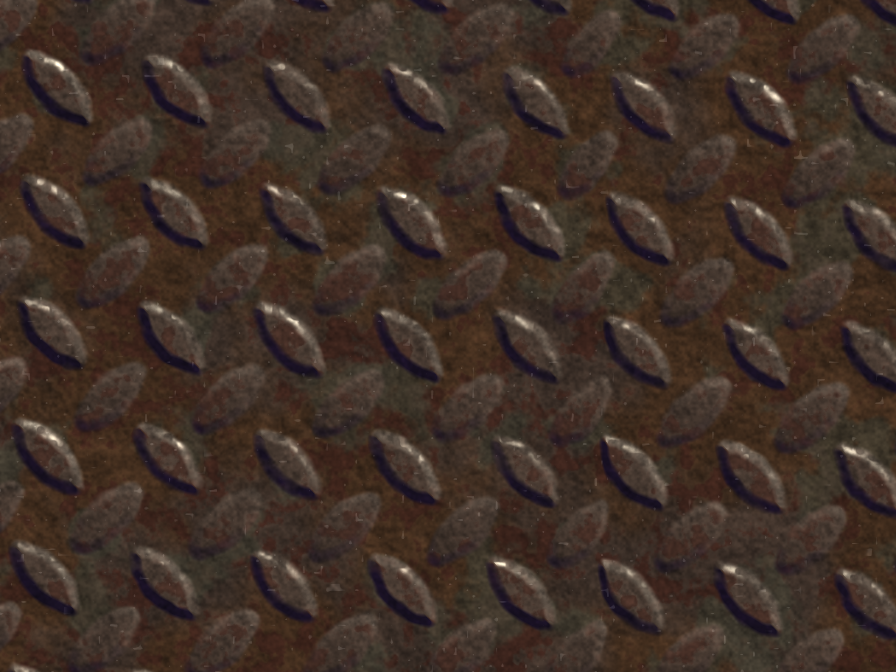
A WebGL 1 fragment shader for this texture:

```glsl
precision highp float;
// Rusted tread plate: two interleaved lattices of raised lugs leaning opposite ways.
// Lug distance fields give a relief lit from the upper right; layered value noise
// adds rust, tarnish, grit and uneven wear. Unit of length: canvas height.
uniform vec2 u_resolution;

// Layout
const vec2 PITCH_ACROSS = vec2(0.177, -0.0052);
const vec2 PITCH_UP = vec2(0.0047, 0.1823);
const vec2 FIRST_LUG = vec2(0.0868, 0.868);
const float SEAM_X = 0.889;
const float SEAM_JUMP = 0.0156;
const float SEAM_SOFTNESS = 0.022;

// Lugs: half length and half width, long axis, tip rounding
const vec2 FALLING_SIZE = vec2(0.067, 0.029);
const vec2 RISING_SIZE = vec2(0.064, 0.029);
const vec2 FALLING_AXIS = vec2(0.68, -0.733);
const vec2 RISING_AXIS = vec2(0.731, 0.682);
const float FALLING_ROUND = 0.008;
const float RISING_ROUND = 0.016;
const float BEVEL = 0.021;
const float RISING_HEIGHT = 0.55;

// Light and colours
const vec2 LIGHT = vec2(0.53, 0.848);
const vec3 RUST = vec3(0.262, 0.180, 0.118);
const vec3 RED_RUST = vec3(0.205, 0.115, 0.090);
const vec3 TARNISH = vec3(0.235, 0.225, 0.180);
const vec3 UMBER = vec3(0.240, 0.190, 0.160);
const vec3 STEEL = vec3(0.320, 0.260, 0.222);
const vec3 WORN_EDGE = vec3(0.47, 0.43, 0.38);
const vec3 GLINT = vec3(0.36, 0.35, 0.31);
const vec3 SHADOW = vec3(0.075, 0.050, 0.125);

float hash(vec2 p) {
  vec3 q = fract(p.xyx * 0.1031);
  q += dot(q, q.yzx + 33.33);
  return fract((q.x + q.y) * q.z);
}

float noise(vec2 p) {
  vec2 i = floor(p), f = fract(p);
  f = f * f * (3.0 - 2.0 * f);
  return mix(mix(hash(i), hash(i + vec2(1.0, 0.0)), f.x),
             mix(hash(i + vec2(0.0, 1.0)), hash(i + 1.0), f.x), f.y);
}

float fbm(vec2 p) {
  float sum = 0.0, weight = 0.516;
  for (int i = 0; i < 5; i++) {
    sum += weight * noise(p);
    p = mat2(1.6, 1.2, -1.2, 1.6) * p + 17.3;
    weight *= 0.5;
  }
  return sum;
}

// Signed distance to a pointed lens lying along x
float lens(vec2 p, vec2 size) {
  p = abs(p);
  float radius = dot(size, size) / (2.0 * size.y);
  float offset = radius - size.y;
  return (p.x - size.x) * offset > p.y * size.x
    ? length(p - vec2(size.x, 0.0))
    : length(p + vec2(0.0, offset)) - radius;
}

// Nearest lug of one lattice: distance, wear, position along its axis
vec3 lug(vec2 p, vec2 origin, vec2 axis, vec2 size, float rounding) {
  vec2 q = p - origin;
  float area = PITCH_ACROSS.x * PITCH_UP.y - PITCH_ACROSS.y * PITCH_UP.x;
  vec2 grid = vec2(q.x * PITCH_UP.y - q.y * PITCH_UP.x,
                   PITCH_ACROSS.x * q.y - PITCH_ACROSS.y * q.x) / area;
  vec2 cell = floor(grid + 0.5);
  float wear = hash(cell + 41.0 + axis * 10.0);
  vec2 r = grid - cell;
  vec2 local = PITCH_ACROSS * r.x + PITCH_UP * r.y;
  local += 0.004 * (vec2(wear, hash(cell + 73.0)) - 0.5);
  vec2 aligned = vec2(dot(local, axis), dot(local, vec2(-axis.y, axis.x)));
  float d = lens(aligned, size * mix(0.97, 1.05, wear) - rounding) - rounding;
  return vec3(d, wear, aligned.x / size.x);
}

// Both lattices: distance, wear, position along axis, kind (0 falling, 1 rising)
vec4 plate(vec2 p) {
  float wobble = 0.004 * (noise(p * 60.0) - 0.5);
  p.x += SEAM_JUMP * smoothstep(-SEAM_SOFTNESS, SEAM_SOFTNESS, p.x - SEAM_X);
  vec2 between = FIRST_LUG + 0.5 * (PITCH_ACROSS + PITCH_UP);
  vec3 falling = lug(p, FIRST_LUG, FALLING_AXIS, FALLING_SIZE, FALLING_ROUND);
  vec3 rising = lug(p, between, RISING_AXIS, RISING_SIZE, RISING_ROUND);
  vec4 nearest = falling.x < rising.x ? vec4(falling, 0.0) : vec4(rising, 1.0);
  return nearest + vec4(wobble, 0.0, 0.0, 0.0);
}

float relief(vec2 p) {
  vec4 s = plate(p);
  return (1.0 - smoothstep(-0.7 * BEVEL, 0.3 * BEVEL, s.x)) * mix(1.0, RISING_HEIGHT, s.w);
}

void main() {
  vec2 p = gl_FragCoord.xy / u_resolution.y;
  vec4 surface = plate(p);
  float d = surface.x, wear = surface.y, along = surface.z, rising = surface.w;
  float blotch = fbm(p * 16.0), speck = fbm(p * 48.0 + 9.0), patches = fbm(p * 6.0 + 31.0);

  // Rusty ground with tarnish gathered around the lugs
  vec3 ground = mix(RUST, UMBER, smoothstep(0.46, 0.70, patches));
  ground = mix(ground, RED_RUST, 0.85 * smoothstep(0.52, 0.63, 0.5 * blotch + 0.5 * speck));
  float halo = exp(-max(d, 0.0) / 0.011);
  ground = mix(ground, TARNISH, 0.7 * smoothstep(0.56, 0.70, fbm(p * 14.0 + 57.0) + 0.08 * halo));

  // Worn lug tops, rustier toward the low end of rising lugs
  vec3 top = mix(STEEL, UMBER, 0.25 + rising * (0.30 - 0.35 * along));
  float redness = speck + 0.08 * (wear - 0.5) - 0.07 * rising * along;
  top = mix(top, RED_RUST, 0.65 * smoothstep(0.48, 0.66, redness));
  vec3 color = mix(ground, top, 1.0 - smoothstep(-0.003, 0.005, d));

  // Bevel lighting, with a pale worn rim on rising lugs
  vec2 stride = 0.0018 * LIGHT;
  float slope = (relief(p - stride) - relief(p + stride)) * BEVEL / 0.0036;
  float lit = max(slope, 0.0), shade = max(-slope, 0.0);
  float polish = mix(0.65, 1.15, wear) * (0.5 + speck);
  float rim = exp(-pow((d + 0.003) / 0.006, 2.0)) * smoothstep(-0.9, 0.6, along) * rising;
  color = mix(color, STEEL, 0.55 * rim);
  color = mix(color, SHADOW, min(0.72 * shade * (0.6 + 0.8 * blotch), 0.92));
  color = mix(color, WORN_EDGE, clamp(0.44 * lit * polish, 0.0, 0.8));
  float sparkle = smoothstep(0.4, 0.75, noise(p * 100.0)) * smoothstep(0.8, -0.6, along);
  color += GLINT * pow(lit / 1.5, 4.0) * polish * sparkle;

  // Grit and scattered pale flecks
  float grit = noise(p * 130.0 - 0.4 * LIGHT) - noise(p * 130.0 + 0.4 * LIGHT);
  color *= 1.0 + 0.20 * grit + 0.20 * (noise(p * 240.0) - 0.5) + 0.7 * (speck - 0.5);
  color += 0.10 * smoothstep(0.90, 0.98, noise(p * 115.0 + 5.0));
  gl_FragColor = vec4(clamp(color, 0.0, 1.0), 1.0);
}
```
